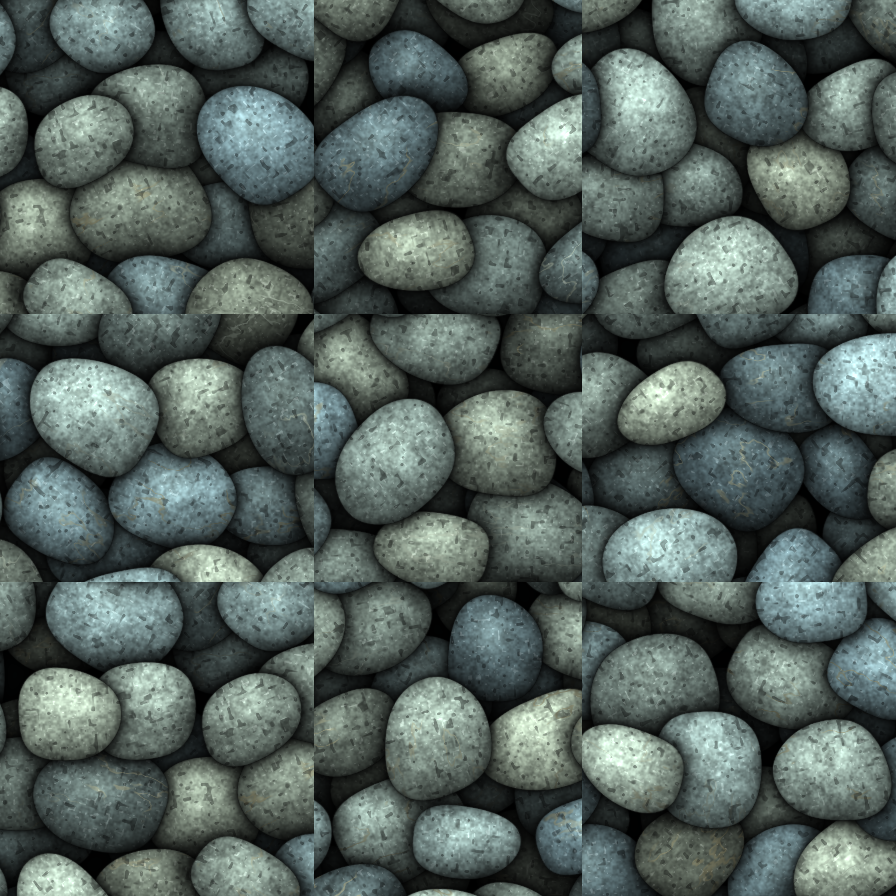
This texture is drawn by a Shadertoy shader. Its source:

```glsl
vec4 hash4(vec2 p) {
    vec4 q = fract(p.xyxy * vec4(0.1031, 0.1030, 0.0973, 0.1099));
    q += dot(q, q.wzxy + 33.33);
    return fract((q.xxyz + q.yzzw) * q.zywx);
}

float noise(vec2 p) {
    vec2 i = floor(p), f = fract(p);
    f = f * f * (3.0 - 2.0 * f);
    vec2 e = vec2(0.0, 1.0);
    return mix(mix(hash4(i).x, hash4(i + e.yx).x, f.x),
               mix(hash4(i + e.xy).x, hash4(i + e.yy).x, f.x), f.y);
}

float fbm(vec2 p) {
    float sum = 0.0, amp = 0.5;
    for (int i = 0; i < 4; i++) {
        sum += amp * noise(p);
        p = mat2(1.6, 1.2, -1.2, 1.6) * p + 7.1;
        amp *= 0.5;
    }
    return sum / 0.9375;
}

mat2 rotate(float a) {
    return mat2(cos(a), sin(a), -sin(a), cos(a));
}

// Mineral surface: mottling, grain, pale and ochre veins
vec3 stoneColor(vec2 p, vec4 rnd) {
    vec3 tint = mix(vec3(0.76, 0.95, 1.0), vec3(0.91, 1.0, 0.89), rnd.y);
    float albedo = mix(0.52, 0.96, rnd.x);
    vec2 q = p + rnd.zw * 50.0;
    float mottle = fbm(q * 5.0);
    float grain = 0.6 * noise(q * 26.0) + 0.4 * noise(q * 47.0);
    albedo *= 1.0 + 0.55 * (mottle - 0.5) + 0.55 * (grain - 0.5);
    vec3 col = albedo * tint;

    float ridge = abs(fbm(q * vec2(2.2, 4.5) + 9.0) - 0.5);
    float vein = smoothstep(0.035, 0.0, ridge) * smoothstep(0.45, 0.7, noise(q * 3.0));
    vec3 veinColor = mix(vec3(0.78, 0.86, 0.80), vec3(0.72, 0.68, 0.50), rnd.z);
    col = mix(col, veinColor, 0.6 * vein * step(0.4, rnd.w));
    col *= 1.0 - 0.35 * smoothstep(0.76, 0.9, noise(q * 19.0));
    return col + 0.16 * smoothstep(0.78, 0.95, noise(q * 33.0));
}

void mainImage(out vec4 fragColor, in vec2 fragCoord) {
    vec2 uv = fragCoord / iResolution.y;
    float pixel = 9.3 / iResolution.y;

    // Rectangular patches, each showing another part of the pile
    vec2 patchId = step(0.35, uv) + step(0.65, uv);
    vec2 g = uv * 9.3 + floor(hash4(patchId + 3.0).xy * 60.0) + 0.37 * patchId.yx;

    vec3 col = vec3(0.03, 0.05, 0.05);

    // Two beds of stones, each painted in four interleaved layers
    for (int layer = 0; layer < 8; layer++) {
        float bed = float(layer / 4);
        vec2 parity = vec2(layer & 1, (layer >> 1) & 1);
        vec2 p = g + 0.5 * (1.0 - bed) + vec2(0.5 * parity.y, 0.0);
        vec2 nearest = 2.0 * floor((p - parity) * 0.5 + 0.5) + parity;

        for (int k = 0; k < 9; k++) {
            vec2 id = nearest + 2.0 * vec2(k % 3 - 1, k / 3 - 1);
            vec4 rnd = hash4(id + 100.0 + 157.0 * bed);
            vec4 form = hash4(id + 411.0 + 91.0 * bed);

            // Rounded egg-like outline
            mat2 turn = rotate(form.x < 0.75 ? (form.x - 0.3) * 1.9 : form.x * 6.3);
            vec2 local = (p - id - 0.42 * (rnd.zw - 0.5)) * turn;
            float major = mix(0.53, 0.70, form.y);
            vec2 axes = major * vec2(1.0, mix(0.65, 0.92, form.z));
            vec2 q = local / axes;
            q.y *= 1.0 + 0.28 * (form.w - 0.5) * q.x;
            q += 0.05 * sin(q.yx * 2.6 + form.wz * 6.3);
            vec2 powered = pow(abs(q) + 1e-4, vec2(2.3));
            float r = pow(powered.x + powered.y, 1.0 / 2.3);
            float d = (r - 1.0) * axes.y;
            if (d > 0.5) continue;

            // Contact shadow on the stones below
            col *= 1.0 - 0.8 * exp(-max(d, 0.0) * 9.0);
            if (d > pixel) continue;

            // Dome lit from above, dark towards the rim
            float dome = sqrt(max(0.0, 1.0 - r * r));
            vec2 slope = turn * q;
            float light = mix(0.2, 0.86, pow(dome, 0.7));
            light *= 0.98 + 0.36 * slope.y - 0.08 * slope.x;
            light *= mix(0.72, 1.0, bed);
            vec3 stone = stoneColor(local, rnd) * light;
            stone += vec3(0.09, 0.10, 0.09) * smoothstep(0.7, 0.0, length(slope - vec2(-0.1, 0.3)));
            col = mix(col, stone, smoothstep(pixel, -pixel, d));
        }
    }
    fragColor = vec4(clamp(col, 0.0, 1.0), 1.0);
}
```
